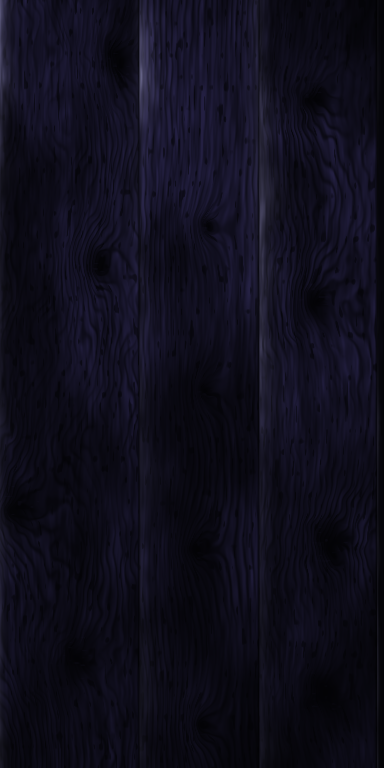
This texture is drawn by a Shadertoy shader. Its source:

```glsl
const int KNOTS = 4;
const float SEAM[5] = float[](0.0, 0.362, 0.674, 0.981, 1.3);
const vec4 KNOT_SIZE = vec4(0.047, 0.022, 0.047, 0.01);
const vec4 KNOT_FOOT = vec4(0.29, 0.11, 0.19, 0.3);
const vec4 KNOT_PITCH = vec4(0.49, 0.44, 0.49, 0.5);
const vec4 KNOT_RISE = vec4(-0.1, 0.02, -0.1, 0.0);
const vec4 KNOT_SWAY = vec4(-0.42, -0.05, 0.09, 0.0);
const vec4 RING_DENSITY = vec4(52.0, 64.0, 50.0, 50.0);
const vec4 RING_WARP = vec4(5.5, 2.0, 4.0, 1.0);
const vec4 PLANK_TONE = vec4(0.98, 1.03, 0.94, 0.2);
const vec4 WEAR_HEIGHT = vec4(1.94, 1.83, 1.38, 0.4);
const vec4 WEAR_SPAN = vec4(0.2, 0.17, 0.32, 0.5);
const vec4 WEAR_WIDTH = vec4(0.013, 0.022, 0.02, 0.003);
const vec3 CHAR = vec3(0.009, 0.009, 0.018);
const vec3 BLOOM = vec3(0.125, 0.112, 0.235);
const vec3 PALE = vec3(0.39, 0.38, 0.52);
const float EXPOSURE = 0.47;

float hash(vec2 p) {
    vec3 q = fract(p.xyx * 0.1031);
    q += dot(q, q.yzx + 33.33);
    return fract((q.x + q.y) * q.z);
}

float noise(vec2 p) {
    vec2 cell = floor(p), f = fract(p);
    f = f * f * (3.0 - 2.0 * f);
    return mix(mix(hash(cell), hash(cell + vec2(1, 0)), f.x),
               mix(hash(cell + vec2(0, 1)), hash(cell + vec2(1, 1)), f.x), f.y);
}

float fbm(vec2 p) {
    float sum = 0.0, gain = 0.5;
    for (int i = 0; i < 4; i++) {
        sum += gain * noise(p);
        p = p * 2.03 + 17.7;
        gain *= 0.5;
    }
    return sum / 0.9375;
}

// x: ring displacement, y: darkness of the knot hearts
vec2 knotField(vec2 p, int plank) {
    float left = SEAM[plank], width = SEAM[plank + 1] - left;
    vec2 field = vec2(0.0);
    vec2 ragged = vec2(noise(p * 30.0), noise(p * 30.0 + 60.0)) - 0.5;
    for (int i = 0; i < KNOTS; i++) {
        float swing = sin(float(i) * 1.8);
        vec2 center = vec2(left + width * (0.54 + KNOT_SWAY[plank] * swing),
            KNOT_FOOT[plank] + KNOT_PITCH[plank] * float(i) + KNOT_RISE[plank] * swing);
        float radius = KNOT_SIZE[plank] * (1.0 + 0.15 * swing);
        vec2 offset = p - center + radius * 0.6 * ragged;
        float d = length(offset * vec2(1.0, 0.8)) / radius;
        field.x += 7.0 * exp(-0.55 * d);
        field.y += exp(-d * d * 1.1);
    }
    return field;
}

void mainImage(out vec4 fragColor, in vec2 fragCoord) {
    vec2 p = fragCoord / iResolution.xy * vec2(1.0, 2.0);
    float pixel = 1.0 / iResolution.x;
    int plank = 0;
    for (int i = 1; i < 4; i++) plank += int(step(SEAM[i], p.x));
    float id = float(plank);
    float fromLeft = p.x - SEAM[plank], fromRight = SEAM[plank + 1] - p.x;
    vec2 q = p + vec2(id * 11.3, id * 23.7);

    // Growth rings bend around the knots
    vec2 knots = knotField(p, plank);
    float rings = RING_DENSITY[plank] * p.x + knots.x
        + RING_WARP[plank] * (2.0 * fbm(q * vec2(5.0, 2.4)) + 0.15 * noise(q * vec2(34.0, 18.0)));
    float ringStrength = mix(0.25, 0.8, smoothstep(0.3, 0.7, fbm(q * vec2(7.0, 4.0) + 40.0)));
    ringStrength *= 1.0 - smoothstep(0.4, 0.9, fwidth(rings));
    float groove = ringStrength * pow(0.5 + 0.5 * sin(6.28318 * rings), 3.0);
    float relief = ringStrength * cos(6.28318 * rings);

    // Fine fibres and short open pores along the grain
    float bend = 0.01 * knots.x;
    float fibre = noise(vec2((q.x + bend) * 190.0, q.y * 20.0));
    float streak = fbm(vec2((q.x + bend) * 40.0, q.y * 2.0));
    float pore = smoothstep(0.76, 0.92, noise(vec2((q.x + bend) * 150.0, q.y * 36.0) + 70.0));

    // Broad uneven stain, darker near the foot and the right-hand top
    float stain = fbm(q * vec2(4.5, 2.6) + 9.0);
    float tone = PLANK_TONE[plank] * mix(0.45, 1.5, smoothstep(0.25, 0.75, stain));
    tone *= mix(0.65, 1.06, smoothstep(0.0, 0.8, p.y));
    tone *= 1.0 - 0.6 * smoothstep(0.65, 1.0, p.x) * smoothstep(1.6, 2.0, p.y);
    tone *= mix(0.55, 1.5, streak) * mix(0.72, 1.28, fibre);
    tone *= (1.0 - 0.65 * groove + 0.12 * relief) * (1.0 - 0.55 * pore);

    // Charred knot hearts with faint cracks
    float heart = clamp(knots.y, 0.0, 1.0);
    float crack = smoothstep(0.78, 0.95, noise(p * vec2(60.0, 150.0))) * heart;
    tone = tone * (1.0 - 0.92 * heart) + 0.3 * crack;
    vec3 color = mix(CHAR, BLOOM, clamp(tone * EXPOSURE, 0.0, 1.1));

    // Pale rubbed edges, strongest over one stretch of each plank
    float stretch = (p.y - WEAR_HEIGHT[plank]) / WEAR_SPAN[plank];
    float worn = 0.24 + 0.95 * exp(-stretch * stretch);
    worn *= mix(0.3, 1.3, fbm(vec2(q.y * 6.0, id * 9.0 + 2.0)));
    float edgeWidth = WEAR_WIDTH[plank] * mix(0.5, 1.5, noise(vec2(q.y * 9.0, id + 30.0)));
    float rub = worn * exp(-fromLeft / edgeWidth) * mix(0.6, 1.2, fibre);
    float farReach = mix(0.4, 1.0, step(0.5, id)) * smoothstep(0.9, 1.7, p.y) * step(id, 1.5);
    float farRub = 0.45 * farReach * exp(-fromRight / 0.018) * streak;
    color = mix(color, PALE, clamp(rub + farRub, 0.0, 1.0) * (1.0 - 0.8 * heart));

    // Narrow shadow in the joints
    float joint = min(fromLeft + step(id, 0.5), fromRight);
    color *= mix(0.45, 1.0, smoothstep(0.0, 0.003 + pixel, joint));
    fragColor = vec4(color, 1.0);
}
```
